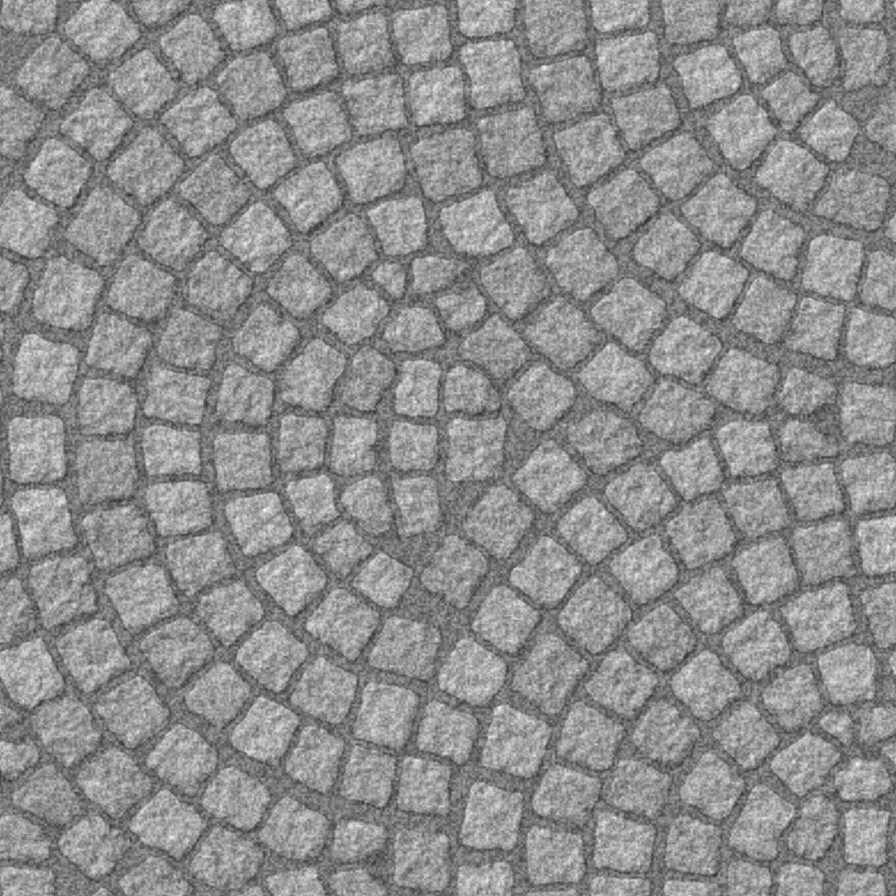
This texture is drawn by a Shadertoy shader. Its source:

```glsl
// Grey granite setts laid in overlapping fans that open to the right.
// Each fan is a set of rings cut into rounded boxes; the two nearest stones
// give the joint, and value noise adds chipped edges, grain and relief.

// Per ring: radius, angle of the first stone, step and step growth (degrees).
const vec4 RINGS[9] = vec4[9](
    vec4(.048,  1.0, 56.0, 0.0),  vec4(.117,  1.5, 35.0, 0.0),
    vec4(.171,  1.8, 24.0, 1.15), vec4(.239, -3.5, 17.1, -.25),
    vec4(.318, -1.0, 12.6, 0.0),  vec4(.392, -3.6, 10.05, 0.0),
    vec4(.468, -0.2,  9.4, 0.0),  vec4(.546, 11.8, 7.72, -.043),
    vec4(.622,  1.0, 6.95, 0.0));

// Per ring: vertical stretch, upward shift, angular bow above and below.
const vec4 SHAPES[9] = vec4[9](
    vec4(.044, 0, 0, 0),        vec4(.018, .007, 0, 0),
    vec4(.006, .01, 0, 0),      vec4(.003, .012, 0, 0),
    vec4(-.002, .008, -3, -3),  vec4(-.0066, .0073, 0, 2.3),
    vec4(-.0055, 0, 4.8, 1.6),  vec4(-.0212, .003, 0, 0),
    vec4(-.03, .0105, 0, 0));

float hash(vec2 p) {
    vec3 q = fract(vec3(p.xyx) * .1031);
    q += dot(q, q.yzx + 33.33);
    return fract((q.x + q.y) * q.z);
}

float noise(vec2 p) {
    vec2 i = floor(p), f = fract(p);
    f = f * f * (3. - 2. * f);
    return mix(mix(hash(i), hash(i + vec2(1, 0)), f.x),
               mix(hash(i + vec2(0, 1)), hash(i + 1.), f.x), f.y);
}

float fbm(vec2 p) {
    float sum = 0., amp = .5;
    for (int i = 0; i < 4; i++) {
        sum += amp * noise(p);
        p = mat2(1.6, 1.2, -1.2, 1.6) * p + 17.3;
        amp *= .55;
    }
    return sum;
}

float roundBox(vec2 q, vec2 b, float r) {
    vec2 d = abs(q) - b + r;
    return length(max(d, 0.)) + min(max(d.x, d.y), 0.) - r;
}

// Nearest and second nearest stone distance, with the nearest one's data.
struct Stone { float d1; float d2; vec2 offset; float id; };

void addStone(inout Stone s, vec2 rel, vec2 radial, vec2 size, float radius, float id) {
    float turn = (hash(vec2(id, 3.)) - .5) * .14;
    vec2 axis = mat2(cos(turn), sin(turn), -sin(turn), cos(turn)) * radial;
    vec2 q = vec2(dot(rel, axis), dot(rel, vec2(axis.y, -axis.x)));
    q.y /= 1. + .6 * q.x / max(radius, .2);
    size *= .96 + .1 * vec2(hash(vec2(id, 7.)), hash(vec2(id, 11.)));
    float d = roundBox(q, size, .011);
    if (d < s.d1) {
        s.d2 = s.d1;
        s.d1 = d; s.offset = rel; s.id = id;
    } else s.d2 = min(s.d2, d);
}

void addFan(inout Stone s, vec2 p) {
    // p is relative to the fan centre; x is positive on the paved side.
    if (p.x < -.06 || p.x > .57 || abs(p.y) > .57) return;
    float r = length(p), angle = degrees(atan(p.y, p.x));
    for (int i = 0; i < 9; i++) {
        vec4 ring = RINGS[i], shape = SHAPES[i];
        if (abs(r - ring.x) > .1) continue;
        float bow = p.y > 0. ? shape.z : shape.w;
        float straight = angle - bow * sin(2. * radians(angle)) - ring.y;
        float k0 = round(straight / (ring.z + ring.w * straight / ring.z));
        for (float k = k0 - 1.; k < k0 + 1.5; k++) {
            if (i == 1 && k < -1.5 || i == 2 && k < -3.5) continue;
            float a = radians(ring.y + k * (ring.z + ring.w * k));
            bow = radians(a > 0. ? shape.z : shape.w);
            float span = radians(ring.z + 2. * ring.w * k) * (1. + 2. * bow * cos(2. * a));
            a += bow * sin(2. * a);
            vec2 dir = vec2(cos(a), sin(a));
            float radius = ring.x + shape.x * dir.y * dir.y + shape.y * dir.y;
            vec2 c = dir * radius;
            if (c.x < .018 || c.x > .516 || c.y < -.475 || c.y > .52) continue;
            float width = clamp(radius * span * .5 - .0058, .028, .035);
            float depth = mix(.025, .031, smoothstep(.14, .25, ring.x));
            if (i == 0) dir = vec2(cos(a * .1), sin(a * .1));
            addStone(s, p - c, dir, vec2(depth, width), radius, float(i) * 31. + k + 50.);
        }
    }
    // Small filler in the widening gap near the hub, two blocks in the corner.
    addStone(s, p - vec2(.078, .1875), vec2(.95, .31), vec2(.021, .018), .3, 9.);
    addStone(s, p - vec2(.479, .499), vec2(1, 0), vec2(.03, .033), 9., 12.);
    addStone(s, p - vec2(.483, -.436), vec2(1, 0), vec2(.032, .027), 9., 13.);
}

void mainImage(out vec4 fragColor, in vec2 fragCoord) {
    vec2 uv = fragCoord / iResolution.xy;

    // Uneven, chipped outlines.
    vec2 p = uv + .006 * (vec2(noise(uv * 34.), noise(uv * 34. + 71.)) - .5)
                + .0028 * (vec2(noise(uv * 150.), noise(uv * 150. + 37.)) - .5);

    // Fans sit on a staggered half-canvas lattice.
    Stone s = Stone(1., 1., vec2(0), 0.);
    float column = ceil((p.x - .51) * 2.);
    for (float i = column - 1.; i < column + 1.5; i++) {
        float base = .5 + .5 * i, row = floor(p.y - base);
        for (float j = 0.; j < 2.; j++)
            addFan(s, vec2(.51 + .5 * i - p.x, p.y - base - row - j));
    }
    float d = max(s.d1, (s.d1 - s.d2) * .5 + .005);
    float aa = max(.0018, .8 / iResolution.y);
    float stone = 1. - smoothstep(-aa, aa, d);

    // Rough faces lit from the upper left, plus fine sandy grain.
    vec2 lightStep = vec2(-.0016, .0016);
    float relief = fbm((uv - lightStep) * 85.) - fbm((uv + lightStep) * 85.);
    float grain = noise(uv * 390.) - .5;
    float speck = smoothstep(.83, 1., noise(uv * 230. + 9.));
    vec2 outward = normalize(vec2(-s.offset.x, s.offset.y) + 1e-5);
    float facing = dot(outward, vec2(-.6, .8));

    float face = .622 + .08 * (hash(vec2(s.id, 19.)) - .5)
               + .14 * (fbm(uv * 60. + 5.) - .5)
               + .48 * relief + .21 * grain + .12 * speck;
    float rim = smoothstep(-.009, 0., d);
    face += rim * (.07 * facing - .03);

    float joint = .475 + .24 * grain + .25 * relief + .09 * speck;
    joint -= (.075 - .045 * facing) * (1. - smoothstep(.001, .007, d));

    fragColor = vec4(vec3(clamp(mix(joint, face, stone), 0., 1.)), 1.);
}
```
